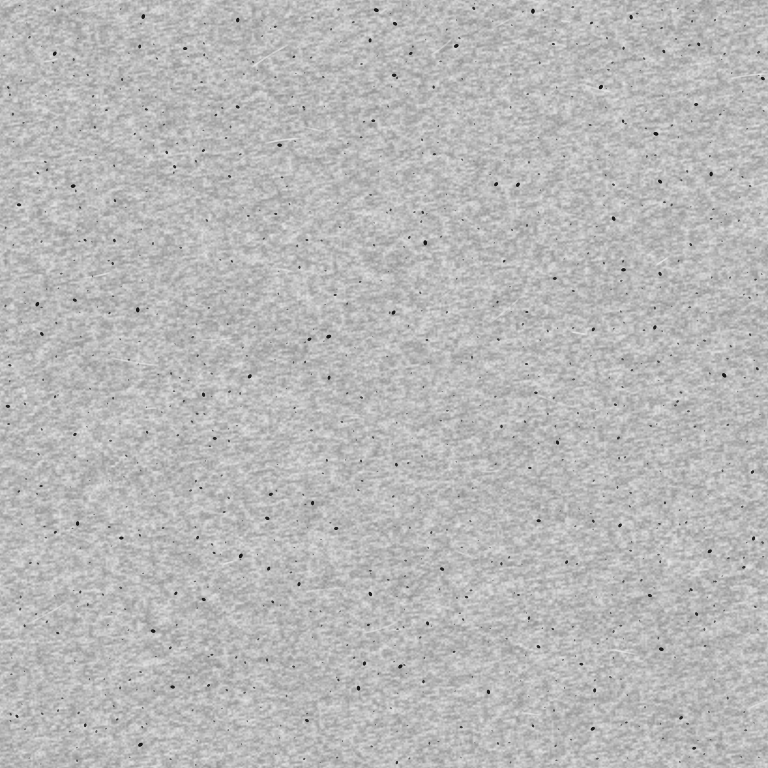
Reproduce this texture procedurally as a WebGL 1 fragment shader.

```glsl
precision highp float;
// Grey recycled paper: fine slanted grain, dark specks and pale fibres.

uniform vec2 u_resolution;

const vec3 PAPER_COLOR = vec3(0.730);
const vec3 SPECK_COLOR = vec3(0.08);
const vec3 FIBRE_COLOR = vec3(0.93);

const float GRAIN_SLANT = 0.14;              // radians, rising to the right
const vec2 FINE_SCALE = vec2(170.0, 320.0);  // noise cells per canvas
const vec2 CLUMP_SCALE = vec2(60.0, 130.0);
const vec2 BROAD_SCALE = vec2(11.0, 22.0);
const float TOOTH_SCALE = 410.0;
const float FINE_CONTRAST = 0.185;
const float CLUMP_CONTRAST = 0.055;
const float BROAD_CONTRAST = 0.025;
const float TOOTH_CONTRAST = 0.125;

const float SPECK_CELLS = 24.0;
const float SPECK_SHARE = 0.42;
const float DUST_CELLS = 46.0;
const float DUST_SHARE = 0.40;
const float FIBRE_CELLS = 10.0;
const float FIBRE_SHARE = 0.50;
const float FIBRE_WIDTH = 0.0011;

float hash(vec2 p) {
  vec3 q = fract(vec3(p.xyx) * 0.1031);
  q += dot(q, q.yzx + 33.33);
  return fract((q.x + q.y) * q.z);
}

vec2 hash2(vec2 p) {
  return vec2(hash(p + 17.3), hash(p + 71.9));
}

mat2 rotation(float angle) {
  float c = cos(angle), s = sin(angle);
  return mat2(c, -s, s, c);
}

// Value noise centred on zero.
float noise(vec2 p) {
  vec2 cell = floor(p);
  vec2 f = fract(p);
  f = f * f * (3.0 - 2.0 * f);
  float low = mix(hash(cell), hash(cell + vec2(1.0, 0.0)), f.x);
  float high = mix(hash(cell + vec2(0.0, 1.0)), hash(cell + 1.0), f.x);
  return mix(low, high, f.y) - 0.5;
}

float paperGrain(vec2 uv) {
  vec2 p = rotation(GRAIN_SLANT) * uv + 2.0;
  return FINE_CONTRAST * noise(p * FINE_SCALE)
       + CLUMP_CONTRAST * noise(p * CLUMP_SCALE + 31.0)
       + BROAD_CONTRAST * noise(p * BROAD_SCALE + 57.0)
       + TOOTH_CONTRAST * noise(uv * TOOTH_SCALE + 83.0);
}

// One slightly oval dot in some of the grid cells; radii in canvas units.
float specks(vec2 uv, float cells, float share, float minRadius, float maxRadius, float soft) {
  vec2 cell = floor(uv * cells);
  vec2 seed = cell + cells * 3.0;
  vec2 center = (cell + mix(vec2(0.16), vec2(0.84), hash2(seed))) / cells;
  float size = hash(seed + 5.7);
  float radius = mix(minRadius, maxRadius, size * size);
  vec2 d = rotation(hash(seed + 9.1) * 3.14) * (uv - center);
  float edge = length(d * vec2(0.85, 1.2)) - radius;
  float strength = mix(0.65, 1.0, size);
  return step(hash(seed + 2.3), share) * strength * (1.0 - smoothstep(-soft, soft, edge));
}

// Short bent hairs that may reach into neighbouring cells.
float fibres(vec2 uv, float soft) {
  vec2 home = floor(uv * FIBRE_CELLS);
  float cover = 0.0;
  for (int j = -1; j <= 1; j++) {
    for (int i = -1; i <= 1; i++) {
      vec2 cell = home + vec2(float(i), float(j));
      vec2 seed = cell + 140.0;
      vec2 center = (cell + hash2(seed)) / FIBRE_CELLS;
      float angle = 0.15 + 1.1 * (hash(seed + 4.0) - 0.5);
      float size = hash(seed + 8.0);
      float halfLength = mix(0.007, 0.036, size * size);
      vec2 d = rotation(angle) * (uv - center);
      float along = d.x / halfLength;
      float bend = (hash(seed + 12.0) - 0.5) * 0.2 * halfLength;
      float across = abs(d.y - bend * along * along);
      float line = 1.0 - smoothstep(FIBRE_WIDTH - soft, FIBRE_WIDTH + soft, across);
      float taper = 1.0 - smoothstep(0.6, 1.0, abs(along));
      float strength = mix(0.3, 0.85, hash(seed + 16.0));
      cover = max(cover, line * taper * strength * step(hash(seed), FIBRE_SHARE));
    }
  }
  return cover * (0.75 + 0.7 * noise(uv * 110.0));
}

void main() {
  float canvas = min(u_resolution.x, u_resolution.y);
  vec2 uv = gl_FragCoord.xy / canvas;
  float soft = max(0.6 / canvas, 0.0008);

  vec3 color = PAPER_COLOR + paperGrain(uv);
  color = mix(color, FIBRE_COLOR, fibres(uv, soft));

  float dust = specks(uv, DUST_CELLS, DUST_SHARE, 0.0008, 0.0016, soft);
  float dots = specks(uv, SPECK_CELLS, SPECK_SHARE, 0.0014, 0.0028, soft);
  color = mix(color, SPECK_COLOR, max(0.65 * dust, dots));

  gl_FragColor = vec4(clamp(color, 0.0, 1.0), 1.0);
}
```
